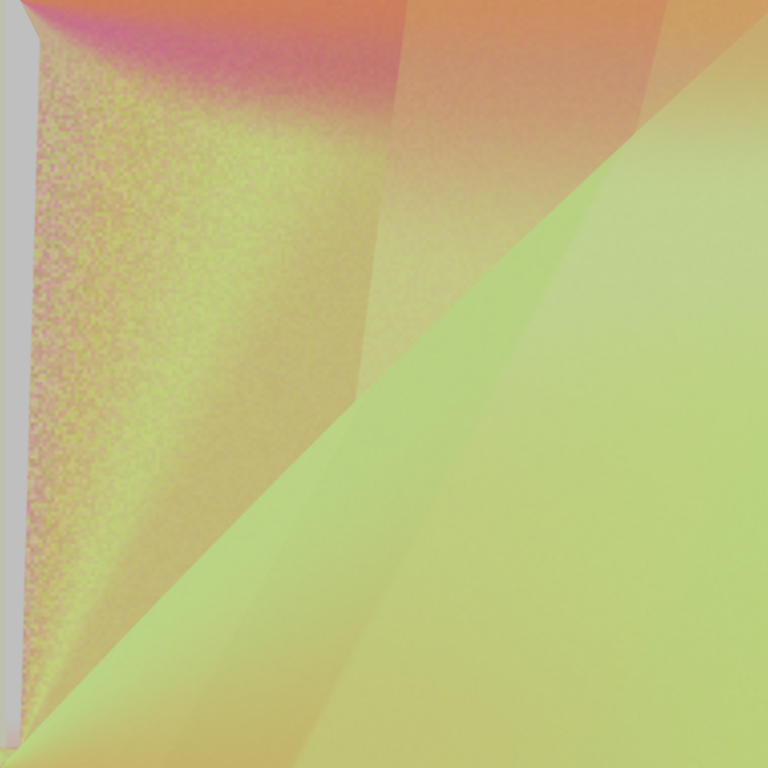
Reproduce this background procedurally as a three.js fragment shader.

```glsl
// Soft folded planes: a grainy fan, a coral glow along the top and a green diagonal sheet.
varying vec2 vUv;

const float EDGE_SOFT = 0.0025;
const float GRAIN_SCALE = 190.0;
const float GRAIN_STRONG = 0.19;
const float GRAIN_FAINT = 0.022;
const vec2 FAN_APEX = vec2(0.026, 0.026);
const float GLOW_DEPTH = 0.17;
const float GLOW_SPREAD = 0.20;

const vec3 GREY = vec3(0.75, 0.75, 0.75);
const vec3 RIM = vec3(0.75, 0.75, 0.68);
const vec3 ORANGE = vec3(0.80, 0.50, 0.36);
const vec3 AMBER = vec3(0.80, 0.56, 0.38);
const vec3 MAGENTA = vec3(0.78, 0.45, 0.53);
const vec3 CORAL = vec3(0.77, 0.47, 0.44);
const vec3 CLAY = vec3(0.78, 0.57, 0.44);
const vec3 ROSE_SAND = vec3(0.76, 0.66, 0.54);
const vec3 GOLD = vec3(0.77, 0.71, 0.47);
const vec3 LIME = vec3(0.76, 0.79, 0.49);
const vec3 OCHRE = vec3(0.76, 0.72, 0.465);
const vec3 PALE_SAND = vec3(0.77, 0.78, 0.52);
const vec3 LEAF = vec3(0.725, 0.82, 0.51);
const vec3 DEEP_OCHRE = vec3(0.77, 0.70, 0.41);
const vec3 OLIVE = vec3(0.76, 0.765, 0.46);
const vec3 MOSS = vec3(0.75, 0.80, 0.49);
const vec3 MINT = vec3(0.75, 0.82, 0.56);
const vec3 FRESH = vec3(0.73, 0.84, 0.49);
const vec3 PEACH = vec3(0.78, 0.67, 0.44);

float hash(vec2 p) {
  vec3 q = fract(vec3(p.xyx) * 0.1031);
  q += dot(q, q.yzx + 33.33);
  return fract((q.x + q.y) * q.z);
}

float noise(vec2 p) {
  vec2 i = floor(p);
  vec2 f = fract(p);
  f = f * f * (3.0 - 2.0 * f);
  return mix(mix(hash(i), hash(i + vec2(1.0, 0.0)), f.x),
             mix(hash(i + vec2(0.0, 1.0)), hash(i + vec2(1.0, 1.0)), f.x), f.y);
}

float side(float d) {
  return smoothstep(-EDGE_SOFT, EDGE_SOFT, d);
}

// Colour around the lower left apex, from the grey strip to the diagonal
vec3 fanColor(float ratio) {
  vec3 c = mix(ROSE_SAND, GOLD, smoothstep(0.03, 0.18, ratio));
  c = mix(c, LIME, smoothstep(0.14, 0.42, ratio));
  return mix(c, OCHRE, smoothstep(0.42, 0.64, ratio));
}

// Upper sheet: fan, two faint folds and the glow hanging from the top
vec3 upperSheet(vec2 p, float ratio) {
  float fold = side(p.x - 0.462 - 0.131 * (p.y - 0.473));
  float farFold = side(p.x - 0.828 - 0.247 * (p.y - 0.83));
  float depth = GLOW_DEPTH * (1.0 - exp(-max(p.x - 0.026, 0.002) / GLOW_SPREAD));
  float t = (1.0 - p.y) / depth;

  vec3 pink = mix(MAGENTA, CORAL, smoothstep(0.1, 0.5, p.x));
  vec3 nearGlow = mix(ORANGE, pink, smoothstep(0.0, 0.55, t));
  vec3 nearSide = mix(nearGlow, fanColor(ratio), smoothstep(0.55, 1.5, t));

  vec3 farGlow = mix(AMBER, CLAY, smoothstep(0.0, 0.6, t));
  vec3 farSide = mix(farGlow, PALE_SAND, smoothstep(0.35, 2.3, t));
  farSide += farFold * vec3(0.0, 0.06, 0.01);
  return mix(nearSide, farSide, fold);
}

// Lower sheet: ochre to green wedge, then a paler slope with slanted folds
vec3 lowerSheet(vec2 p) {
  float rise = p.y / max(p.x, 0.01);
  vec3 wedge = mix(DEEP_OCHRE, LEAF, smoothstep(-0.1, 0.95, rise + 0.12 * p.x));
  wedge += 0.008 * side(0.286 + 0.55 * (p.y - 0.14) - p.x);

  vec3 slope = mix(OLIVE, MOSS, smoothstep(0.0, 0.32, p.y));
  slope = mix(slope, MINT, smoothstep(0.3, 0.65, p.y));
  float freshness = smoothstep(0.5, 1.05, p.x) * (1.0 - smoothstep(0.4, 0.7, p.y));
  slope = mix(slope, FRESH, 0.65 * freshness);
  slope.r -= 0.008 * smoothstep(-0.03, 0.03, p.x - 0.768 - 0.556 * (p.y - 0.036));

  float fold = p.x - 0.40 - 0.53 * (p.y - 0.036);
  vec3 c = mix(wedge, slope, smoothstep(-0.008, 0.008, fold));
  return mix(c, PEACH, smoothstep(0.74, 0.97, p.y));
}

void main() {
  vec2 p = vUv;
  float ratio = (p.x - FAN_APEX.x) / max(p.y - FAN_APEX.y, 0.01);
  float above = side(p.y - p.x - 0.09 * p.x * (0.82 - p.x));
  vec3 color = mix(lowerSheet(p), upperSheet(p, ratio), above);

  // Two tones of grain, strongest beside the strip
  vec2 g = p * GRAIN_SCALE;
  vec2 grain = vec2(noise(g), noise(g * 1.13 + 71.0)) - 0.5;
  float coarse = exp(-3.8 * max(ratio, 0.0)) * smoothstep(0.0, 0.16, 1.0 - p.y);
  float amount = mix(0.012, GRAIN_FAINT + GRAIN_STRONG * coarse, above);
  color += amount * vec3(0.45 * grain.y, grain.x, 0.9 * grain.y - 0.2 * grain.x);

  // Grey strip with a thin rim, and a green glint at its foot
  float stripEdge = 0.026 + 0.0283 * (p.y - 0.03);
  float strip = side(stripEdge - p.x) * side(1.0 - 2.0 * (p.x - 0.026) - p.y);
  strip *= side(p.y - 0.027);
  vec3 stripColor = mix(vec3(0.77, 0.69, 0.65), GREY, smoothstep(0.025, 0.07, p.y));
  stripColor = mix(RIM, stripColor, side(p.x - 0.008));
  color = mix(color, stripColor, strip);
  float glint = exp(-length((p - vec2(0.0, 0.016)) * vec2(45.0, 70.0)));
  color = mix(color, FRESH, glint * (1.0 - strip));

  gl_FragColor = vec4(color, 1.0);
}
```
